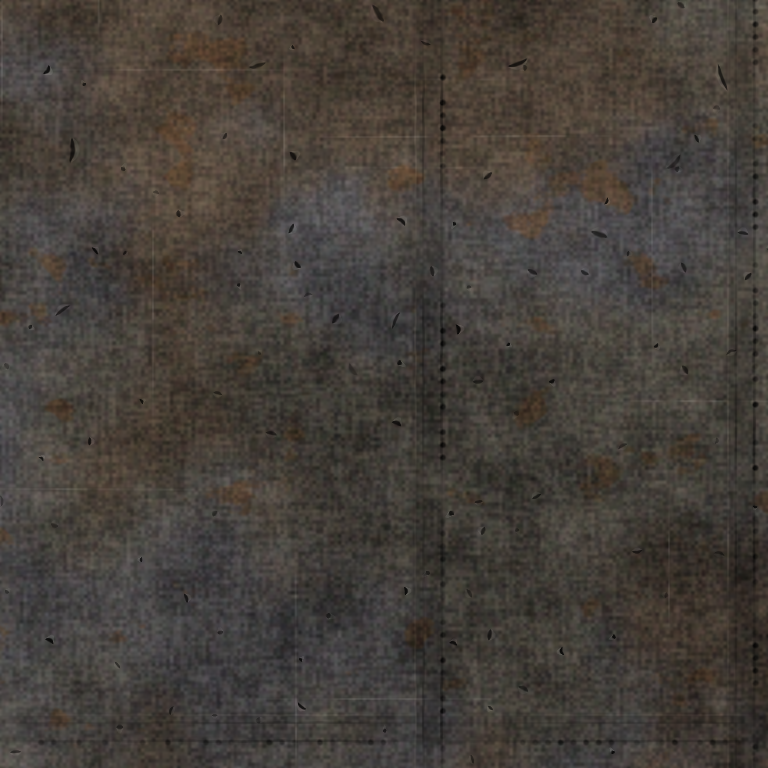
This texture is drawn by a WebGL 2 fragment shader. Its source:

```glsl
#version 300 es
precision highp float;
// Old dark metal plating: cloudy grime, rust and bluish stains over a fine woven grain.
// Riveted seams divide the plates; cellular scatter adds pits and curved gouges,
// and a loop adds faint straight scratches.

uniform vec2 u_resolution;
out vec4 fragColor;

const vec3 STEEL = vec3(0.284, 0.267, 0.240);
const vec3 RUST = vec3(0.285, 0.243, 0.203);
const vec3 COOL = vec3(0.264, 0.258, 0.264);
const vec3 ORANGE = vec3(0.310, 0.220, 0.140);
const float CLOUD_CONTRAST = 0.75;
const float MOTTLE_CONTRAST = 0.50;
const float WEAVE_CONTRAST = 0.20;
const float GRAIN_CONTRAST = 0.36;
const float PIT_CELLS = 15.0;
const float GOUGE_CELLS = 7.0;
const float SEAM_HALF_WIDTH = 0.017;
const float RIVET_SPACING = 0.0165;
const int SCRATCHES = 14;

float hash(vec2 p) {
    vec3 q = fract(p.xyx * vec3(0.1031, 0.1030, 0.0973));
    q += dot(q, q.yzx + 33.33);
    return fract((q.x + q.y) * q.z);
}

vec2 hash2(vec2 p) {
    return vec2(hash(p + 17.3), hash(p + 71.9));
}

float noise(vec2 p) {
    vec2 i = floor(p), f = fract(p);
    f = f * f * (3.0 - 2.0 * f);
    return mix(mix(hash(i), hash(i + vec2(1, 0)), f.x),
               mix(hash(i + vec2(0, 1)), hash(i + vec2(1, 1)), f.x), f.y);
}

float fbm(vec2 p) {
    float sum = 0.0, gain = 0.5;
    for (int i = 0; i < 5; i++) {
        sum += gain * noise(p);
        p = mat2(0.8, 0.6, -0.6, 0.8) * p * 2.03 + 9.7;
        gain *= 0.5;
    }
    return sum / 0.97;
}

// Soft line of the given half width around d = 0.
float line(float d, float halfWidth) {
    return 1.0 - smoothstep(0.4 * halfWidth, 1.6 * halfWidth, abs(d));
}

// Curved, tapering marks, one per chosen cell: x = dark cut, y = lit rim.
vec2 marks(vec2 p, float cells, float share, float size, float thickness) {
    vec2 result = vec2(0);
    vec2 home = floor(p * cells);
    for (int j = -1; j <= 1; j++)
    for (int i = -1; i <= 1; i++) {
        vec2 cell = home + vec2(i, j);
        vec2 rnd = hash2(cell + cells), shape = hash2(cell + 41.0 + cells);
        if (hash(cell + 5.0 * cells) > share) continue;
        vec2 q = p - (cell + rnd) / cells;
        float angle = 6.2832 * shape.x, len = size * mix(0.3, 1.0, shape.y);
        q = mat2(cos(angle), -sin(angle), sin(angle), cos(angle)) * q;
        q.y += (rnd.x - 0.5) * q.x * q.x / len + 0.0015 * (noise(q * 160.0 + cell) - 0.5);
        float taper = 1.0 - smoothstep(0.2, 1.0, abs(q.x) / len);
        float width = thickness * mix(0.5, 1.0, rnd.y) * (0.3 + taper);
        float strength = mix(0.35, 1.0, rnd.x) * smoothstep(0.0, 0.35, taper);
        result = max(result, strength * vec2(line(q.y, width), line(q.y - 2.2 * width, width)));
    }
    return result;
}

// Seam strip: x = shade, y = light edge. The rivets follow one border.
vec2 seam(float across, float along) {
    float wear = noise(vec2(along * 14.0, 3.0 + across * 4.0));
    float strip = 1.0 - smoothstep(SEAM_HALF_WIDTH * 0.7, SEAM_HALF_WIDTH * 1.5, abs(across));
    float wobble = 0.0012 * (noise(vec2(along * 60.0, 8.0)) - 0.5);
    float cut = line(across - SEAM_HALF_WIDTH + wobble, 0.0017) * 0.6
              + line(across + 0.4 * SEAM_HALF_WIDTH + wobble, 0.0015) * 0.45;
    float index = floor(along / RIVET_SPACING);
    vec2 rivet = vec2(across - 1.1 * SEAM_HALF_WIDTH, (fract(along / RIVET_SPACING) - 0.5) * RIVET_SPACING);
    float present = hash(vec2(index, 12.0)) * smoothstep(0.15, 0.6, wear);
    float shadow = (1.0 - smoothstep(0.0015, 0.0055, length(rivet))) * present;
    float glint = (1.0 - smoothstep(0.001, 0.004, length(rivet + vec2(0.004, -0.003)))) * present;
    float edge = line(across + SEAM_HALF_WIDTH - wobble, 0.0013) * wear;
    return vec2(0.13 * strip + 0.55 * cut * wear + 0.75 * shadow, 0.5 * edge + 0.5 * glint);
}

void main() {
    vec2 p = gl_FragCoord.xy / min(u_resolution.x, u_resolution.y);

    // Stains and plate colour
    float warmth = fbm(p * 4.2 + 3.1) + 0.16 * smoothstep(0.55, 0.95, p.y) - 0.03;
    float coolness = fbm(p * 3.6 + 27.4) + 0.12 * (p.x - p.y);
    vec3 color = mix(STEEL, COOL, smoothstep(0.38, 0.62, coolness));
    color = mix(color, RUST, smoothstep(0.42, 0.68, warmth));
    color = mix(color, ORANGE, 0.6 * smoothstep(0.69, 0.79, fbm(p * vec2(13.0, 17.0) + 50.0)));

    // Clouds, mottling, woven streaks and grain
    float light = 1.0 + CLOUD_CONTRAST * (fbm(p * 4.0 + 61.0) - 0.5);
    light += MOTTLE_CONTRAST * (fbm(p * 19.0 + 14.0) - 0.5);
    light += WEAVE_CONTRAST * (noise(p * vec2(34.0, 210.0)) + noise(p * vec2(210.0, 34.0) + 7.0) - 1.0);
    light += GRAIN_CONTRAST * (noise(p * 215.0 + 31.0) - 0.5);
    vec3 tint = vec3(noise(p * 130.0 + 90.0), noise(p * 130.0 + 140.0), noise(p * 130.0 + 190.0)) - 0.5;
    color *= light + 0.09 * tint;

    // Seams
    vec2 joints = seam(p.x - 0.558, p.y) + seam(p.x - 0.965, p.y + 3.0) + 0.7 * seam(0.052 - p.y, p.x + 7.0);
    color *= 1.0 - min(joints.x, 0.85);
    color += 0.13 * joints.y * vec3(1.0, 0.92, 0.82);

    // Faint straight scratches
    for (int i = 0; i < SCRATCHES; i++) {
        vec2 rnd = hash2(vec2(i, 4)), span = hash2(vec2(i, 9));
        vec2 q = (i % 2 == 0 ? p : p.yx) - rnd;
        float reach = 1.0 - smoothstep(0.3, 1.0, abs(q.x) / mix(0.06, 0.25, span.x));
        float scratch = line(q.y + 0.01 * (span.y - 0.5) * q.x, 0.0013);
        color += 0.075 * scratch * reach * noise(vec2(q.x * 50.0, i));
    }

    // Pits and gouges
    vec2 damage = marks(p, PIT_CELLS, 0.36, 0.009, 0.0022);
    damage = max(damage, marks(p, GOUGE_CELLS, 0.24, 0.028, 0.0025) * smoothstep(0.35, 0.65, p.y));
    color *= 1.0 - 0.82 * damage.x;
    color += 0.07 * damage.y * (1.0 - damage.x);

    fragColor = vec4(clamp(color, 0.0, 1.0), 1.0);
}
```
